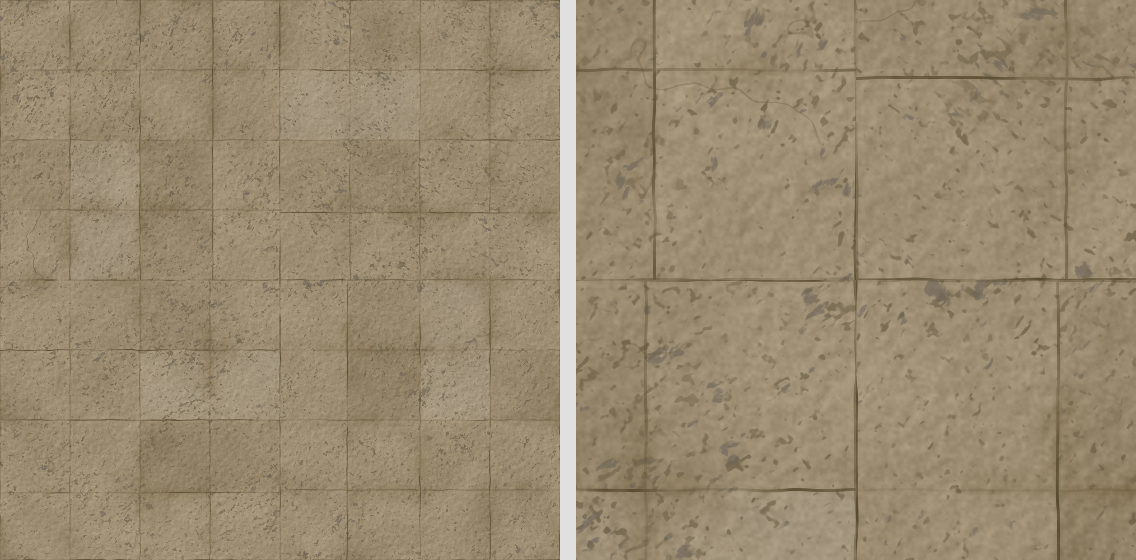
Left: the whole. Right: its middle third, enlarged.
Give the GLSL for this texture, as a WebGL 1 fragment shader.

```glsl
precision highp float;
// Worn limestone paving: 8 x 8 square slabs with thin, uneven seams.
// One 4 x 4 block of slab tones and seams is turned into each quadrant;
// layered value noise adds mottling, relief, pits, stains and fissures.

uniform vec2 u_resolution;

#define SLABS 8.0
#define SEAM_HALF_WIDTH 0.007
#define SEAM_WOBBLE 0.012
#define STONE vec3(0.617, 0.557, 0.454)
#define PALE_SHIFT vec3(0.024, 0.028, 0.038)
#define DARK_SHIFT vec3(0.042, 0.043, 0.046)
#define SEAM_COLOR vec3(0.35, 0.30, 0.19)
#define PIT_COLOR vec3(0.43, 0.38, 0.28)
#define HOLLOW_COLOR vec3(0.43, 0.395, 0.345)
#define RELIEF 0.10
#define GRAIN 0.045

float hash(vec2 p) {
  vec3 h = fract(vec3(p.xyx) * 0.1031);
  h += dot(h, h.yzx + 33.33);
  return fract((h.x + h.y) * h.z);
}

float noise(vec2 p) {
  vec2 i = floor(p), f = fract(p);
  f = f * f * (3.0 - 2.0 * f);
  return mix(mix(hash(i), hash(i + vec2(1.0, 0.0)), f.x),
             mix(hash(i + vec2(0.0, 1.0)), hash(i + 1.0), f.x), f.y);
}

float fbm(vec2 p) {
  float sum = 0.0, amp = 0.533;
  for (int k = 0; k < 4; k++) {
    sum += amp * noise(p);
    p = mat2(1.6, 1.2, -1.2, 1.6) * p + 17.3;
    amp *= 0.5;
  }
  return sum;
}

// Antialiased stroke around distance zero
float stroke(float d, float halfWidth, float px) {
  return 1.0 - smoothstep(halfWidth - 0.5 * px, halfWidth + 0.5 * px, d);
}

// Block coordinates: turned in the right half, mirrored at lower left
vec2 blockCoord(vec2 q, vec2 quadrant) {
  if (quadrant.x > 0.5) {
    return quadrant.y > 0.5 ? 4.0 - q : vec2(q.y, 4.0 - q.x);
  }
  return quadrant.y > 0.5 ? q.yx : q;
}

// Slab tone: positive is pale, negative is dark
float slabTone(vec2 slab) {
  float tone = 0.4 * (hash(slab + 5.0) - 0.5);
  if (slab.y > 1.5) {
    if (slab.x == 1.0) tone = 1.0;
    if (slab.x == 2.0) tone = slab.y == 2.0 ? -1.0 : -0.55;
    if (slab.x == 0.0) tone = slab.y == 2.0 ? -0.6 : 0.1;
  }
  return tone;
}

void main() {
  vec2 uv = gl_FragCoord.xy / u_resolution;
  float px = SLABS / min(u_resolution.x, u_resolution.y);
  vec2 t = vec2(uv.x, 1.0 - uv.y) * SLABS;
  vec2 quadrant = step(4.0, t);
  vec2 p = blockCoord(t - 4.0 * quadrant, quadrant);
  vec2 seed = quadrant * vec2(37.0, 53.0);

  // Slab grid, with the third upright seam set slightly off
  vec2 s = p;
  s.x -= 0.04 * smoothstep(2.0, 3.0, p.x) * (1.0 - smoothstep(3.0, 4.0, p.x));
  s += SEAM_WOBBLE * (vec2(noise(t * 7.0), noise(t * 7.0 + 71.0)) - 0.5);
  vec2 slab = clamp(floor(s), 0.0, 3.0);
  vec2 edge = min(fract(s), 1.0 - fract(s));
  float nearest = min(edge.x, edge.y);

  // Slab tone, strongest inside each slab, and mottling
  float tone = slabTone(slab) * (0.35 + 1.1 * fbm(p * 2.3 + seed));
  tone *= 0.7 + 0.3 * smoothstep(0.0, 0.25, nearest);
  vec3 color = STONE + max(tone, 0.0) * PALE_SHIFT + min(tone, 0.0) * DARK_SHIFT;
  color += (fbm(t * 2.2 + 9.0) - 0.5) * vec3(0.075, 0.075, 0.07);

  // Surface relief and fine grain
  color += RELIEF * (fbm(t * 18.0) - fbm(t * 18.0 + 0.4));
  color += GRAIN * (noise(t * 55.0) - 0.5);

  // Brown stains gathering along the seams
  float stain = exp(-nearest * 9.0) * smoothstep(0.42, 0.75, fbm(t * 1.7 + 31.0));
  color -= stain * vec3(0.07, 0.075, 0.09);

  // Slanted small pits in clusters, and rarer grey hollows
  vec2 g = mat2(0.8, -0.6, 0.6, 0.8) * p + seed + 20.0;
  g += 0.03 * noise(p * 13.0);
  float cluster = 0.18 * (noise(p * 2.0 + seed + 40.0) - 0.5);
  float pits = 0.65 * noise(g * vec2(36.0, 20.0)) + 0.35 * noise(g * 57.0) + cluster;
  float pitDepth = 0.35 + 0.5 * noise(p * 6.0 + seed + 90.0);
  color = mix(color, PIT_COLOR, pitDepth * smoothstep(0.68, 0.84, pits));
  float hollows = fbm(g * vec2(16.0, 9.0) + 60.0) + cluster;
  color = mix(color, HOLLOW_COLOR, 0.65 * smoothstep(0.74, 0.83, hollows));

  // Hairline fissures, and one split slab in the first quadrant
  float fissure = stroke(abs(fbm(p * 1.4 + seed + 80.0) - 0.5), 0.004, px);
  fissure *= 0.25 * smoothstep(0.6, 0.8, noise(p * 1.6 + seed + 11.0));
  float bend = 0.5 + 0.4 * (fbm(vec2(p.y * 4.0, 4.0)) - 0.5);
  float split = stroke(abs(p.x - bend), 0.006, px) * step(3.0, p.y);
  split *= 0.5 * (1.0 - max(quadrant.x, quadrant.y));
  color = mix(color, SEAM_COLOR, max(fissure, split));

  // Seams: upright ones cut deep, level ones faint, both worn in places
  vec2 wear = vec2(noise(p * vec2(1.0, 3.5) + seed), noise(p * vec2(3.5, 1.0) + seed + 8.0));
  vec2 depth = vec2(0.22, 0.12) + vec2(0.65, 0.40) * smoothstep(0.2, 0.8, wear);
  depth *= 0.7 + 0.5 * noise(t * 16.0 + 3.0);
  float seam = max(stroke(edge.x, SEAM_HALF_WIDTH, px) * depth.x,
                   stroke(edge.y, SEAM_HALF_WIDTH, px) * depth.y);
  color += 0.01 * stroke(abs(nearest - 0.03), 0.01, px);
  gl_FragColor = vec4(mix(color, SEAM_COLOR, seam), 1.0);
}
```
